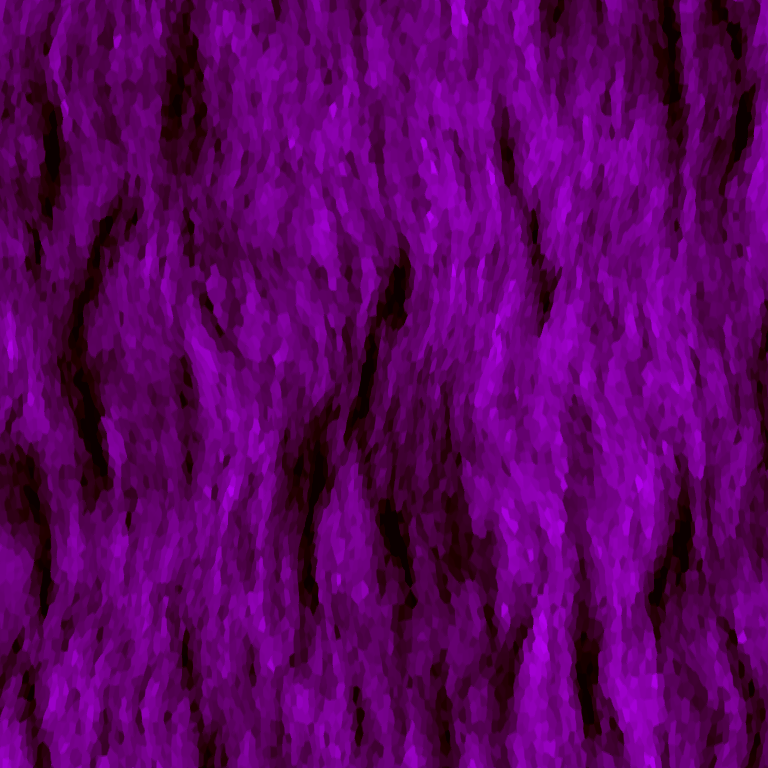
This texture is drawn by a Shadertoy shader. Its source:

```glsl
// Violet fibrous bark: wavy vertical strands, dark branching creases and small painterly facets.

const float TAU = 6.2831853;
const vec2 FACET_GRID = vec2(145.0, 66.0);

vec2 hash22(vec2 p) {
    vec3 h = fract(p.xyx * vec3(0.1031, 0.1030, 0.0973));
    h += dot(h, h.yzx + 33.33);
    return fract((h.xx + h.yz) * h.zy);
}

// Cellular noise blended softly between the random values of nearby cells.
float softCells(vec2 p, float seed) {
    vec2 cell = floor(p);
    float total = 0.0, weights = 0.0;
    for (int j = -1; j <= 1; j++)
    for (int i = -1; i <= 1; i++) {
        vec2 id = cell + vec2(i, j);
        vec2 offset = id + hash22(id + seed) - p;
        float weight = exp(-5.0 * dot(offset, offset));
        total += weight * hash22(id + seed + 57.0).x;
        weights += weight;
    }
    return total / weights;
}

// Finds the two nearest cell points; returns the difference of their distances.
float nearestPoints(vec2 p, out vec2 first, out vec2 second) {
    vec2 cell = floor(p);
    float d1 = 9.0, d2 = 9.0;
    first = second = p;
    for (int j = -1; j <= 1; j++)
    for (int i = -1; i <= 1; i++) {
        vec2 id = cell + vec2(i, j);
        vec2 point = id + 0.05 + 0.9 * hash22(id);
        float d = distance(p, point);
        if (d < d1) {
            d2 = d1; second = first;
            d1 = d; first = point;
        } else if (d < d2) {
            d2 = d; second = point;
        }
    }
    return d2 - d1;
}

// Wandering lines, one per column, that fade in and out and merge with neighbours.
float creases(vec2 p, float width, float seed) {
    float column = floor(p.x);
    float dark = 0.0;
    for (int i = -2; i <= 2; i++) {
        float id = column + float(i);
        vec2 r = hash22(vec2(id + 20.0, seed));
        float line = id + r.x
            + 0.48 * sin(p.y * (4.0 + 4.0 * r.y) + TAU * r.x)
            + 0.12 * sin(p.y * (13.0 + 6.0 * r.x) + TAU * r.y);
        float strength = smoothstep(-0.4, 0.9, sin(p.y * (4.5 + 5.0 * r.x) + 40.0 * r.y));
        float d = abs(p.x - line) / (width * (0.4 + 0.7 * strength));
        dark = max(dark, strength * exp(-pow(d, 1.2)));
    }
    return dark;
}

// Sideways bending of the strands by layered sines.
vec2 bendStrands(vec2 p) {
    float bend = 0.017 * sin(6.5 * p.y + 2.5 * sin(4.0 * p.x + 1.0))
               + 0.008 * sin(14.0 * p.y - 11.0 * p.x + 2.0)
               + 0.003 * sin(33.0 * p.y + 29.0 * p.x);
    return p + vec2(bend, 0.0);
}

// Brightness of the strands, less the shadow of large and small creases.
float strandTone(vec2 p) {
    float broad = softCells(p * vec2(6.0, 2.8), 11.0) - 0.5;
    float fibre = softCells(p * vec2(25.0, 5.0), 23.0) - 0.5;
    float fine = softCells(p * vec2(75.0, 17.0), 37.0) - 0.5;
    float tone = 0.408 + 0.15 * broad + 0.21 * fibre + 0.27 * fine;
    vec2 ragged = p + vec2(0.009 * fine, 0.0);
    tone -= 0.31 * creases(ragged * vec2(10.0, 1.1), 0.13, 3.0);
    tone -= 0.16 * creases(ragged * vec2(31.0, 2.6), 0.17, 8.0);
    return tone;
}

// Flat tone of one facet, with slight variation and rare light or dark flecks.
float facetTone(vec2 point) {
    float tone = strandTone(point / FACET_GRID);
    vec2 r = hash22(floor(point) + 71.0);
    tone += 0.11 * (r.x - 0.5);
    tone += 0.13 * smoothstep(0.965, 0.985, r.y) * smoothstep(0.36, 0.50, tone);
    tone -= 0.09 * (1.0 - smoothstep(0.02, 0.035, r.y));
    return tone;
}

// Red and blue rise together from near black to vivid violet.
vec3 violet(float tone) {
    float red = clamp(tone, 0.045, 0.68);
    return vec3(red, 0.0, clamp(1.62 * red - 0.20, 0.0, 1.0));
}

void mainImage(out vec4 fragColor, in vec2 fragCoord) {
    vec2 uv = fragCoord / iResolution.xy;
    vec2 strands = bendStrands(uv);

    // Facets with softened borders
    vec2 first, second;
    float gap = nearestPoints(strands * FACET_GRID, first, second);
    float share = 0.5 + 0.5 * smoothstep(0.0, 0.25, gap);
    float tone = mix(facetTone(second), facetTone(first), share);

    fragColor = vec4(violet(tone), 1.0);
}
```
